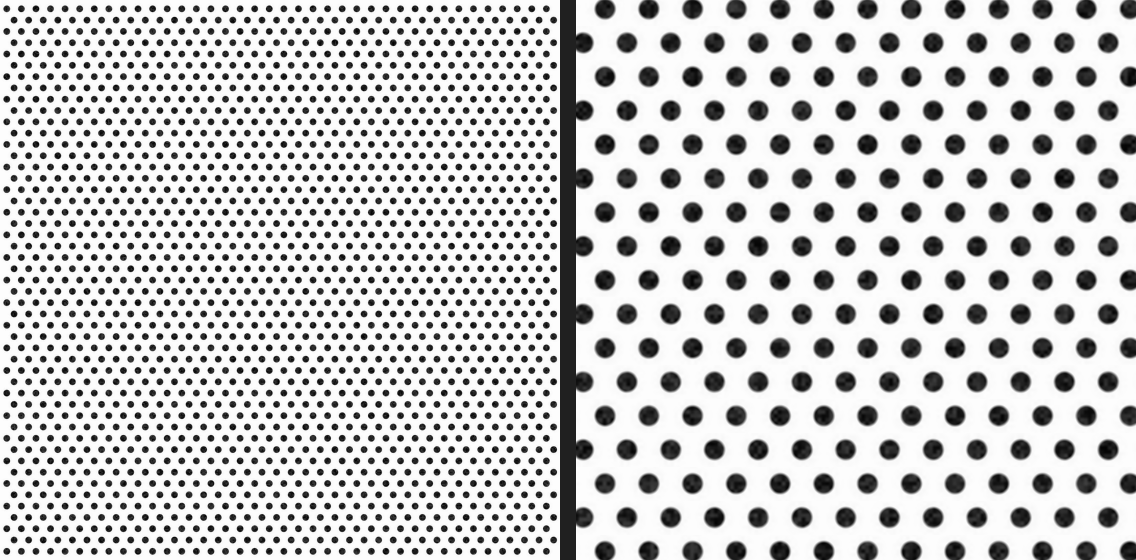
Left, the full canvas; right, a detail of the centre.
A Shadertoy shader for this pattern:

```glsl
float hash(vec2 p) {
    vec3 q = fract(p.xyx * vec3(0.1031, 0.1030, 0.0973));
    q += dot(q, q.yzx + 33.33);
    return fract((q.x + q.y) * q.z);
}

float valueNoise(vec2 p) {
    vec2 i = floor(p), f = fract(p);
    f = f * f * (3.0 - 2.0 * f);
    return mix(mix(hash(i), hash(i + vec2(1, 0)), f.x),
               mix(hash(i + vec2(0, 1)), hash(i + vec2(1, 1)), f.x), f.y);
}

// Offset to the nearest dot of a 38 by 49 staggered grid; column pitch is 1
vec2 dotOffset(vec2 p, out vec2 cell) {
    cell.y = clamp(round((p.y - 0.595) / 0.775), 0.0, 48.0);
    float start = 0.465 + 0.5 * mod(cell.y, 2.0);
    cell.x = clamp(round(p.x - start), 0.0, 37.0);
    return p - vec2(start + cell.x, 0.595 + cell.y * 0.775);
}

void mainImage(out vec4 fragColor, in vec2 fragCoord) {
    vec2 p = 38.4 * fragCoord / iResolution.xy;
    float pixel = 38.4 / iResolution.y;

    vec2 cell;
    float edge = length(dotOffset(p, cell)) - 0.228;
    float softness = max(0.75 * pixel, 0.045);
    float ink = 1.0 - smoothstep(-softness, softness, edge);

    // Mottled ink with a slight change of tone from dot to dot
    float grain = valueNoise(p * 11.0);
    float inkTone = mix(0.03, 0.23, grain) + 0.04 * (hash(cell + 7.0) - 0.5);

    // Faint speckle on the paper close to the dots
    float speckle = valueNoise(p * 13.0 + 50.0) * (1.0 - smoothstep(0.05, 0.3, edge));
    float paperTone = 0.993 - 0.025 * speckle;

    fragColor = vec4(vec3(mix(paperTone, inkTone, ink)), 1.0);
}
```
